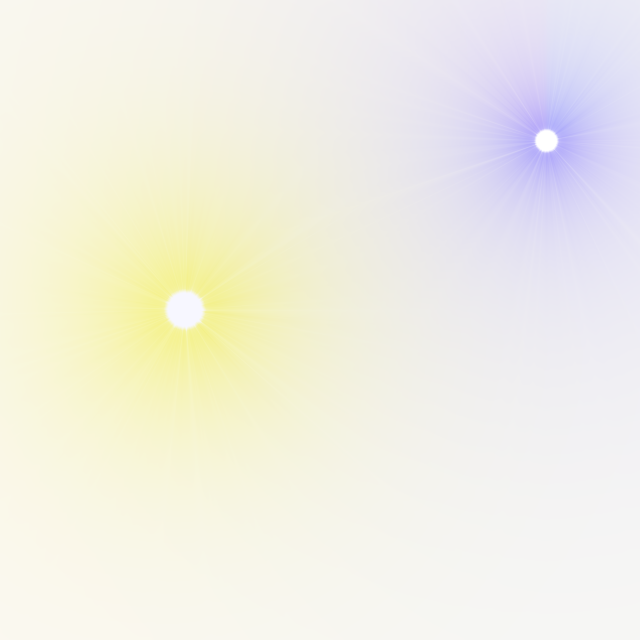
A Shadertoy shader for this background:

```glsl
#define SUN_POS vec2(0.289, 0.516)
#define STAR_POS vec2(0.854, 0.780)
#define SUN_RADIUS 0.032
#define STAR_RADIUS 0.019
#define SUN_ABSORB vec3(0.012, 0.015, 0.52)
#define STAR_ABSORB vec3(1.0, 1.1, -0.03)
#define SUN_CORE vec3(0.97, 0.97, 1.0)
#define STAR_CORE vec3(1.0)
#define PAPER_WARM vec3(0.986, 0.977, 0.952)
#define PAPER_COOL vec3(0.976, 0.976, 0.962)
#define RAY_CONTRAST 0.20
#define TAU 6.2831853

float hash(float n) {
    return fract(sin(n * 12.9898 + 4.137) * 43758.5453);
}

// One ring of angular cells, each holding a light or dark streak
float streakRing(float turn, float r, float count, float seed) {
    float x = turn * count;
    float cell = floor(x);
    float pixelWidth = count / (TAU * max(r, 0.002) * min(iResolution.x, iResolution.y));
    float sum = 0.0;
    for (int k = -1; k <= 1; k++) {
        float id = cell + float(k);
        float key = mod(id, count) + seed;
        float center = id + 0.2 + 0.6 * hash(key);
        float width = mix(0.06, 0.30, hash(key + 31.7));
        float soft = max(width, 0.6 * pixelWidth);
        float strength = hash(key + 73.1) - 0.35;
        float reach = mix(0.06, 0.32, hash(key + 117.9));
        float d = (x - center) / soft;
        sum += strength * (width / soft) * exp(-d * d - r / reach);
    }
    return sum;
}

float rays(vec2 p, float seed) {
    float r = length(p);
    float turn = atan(p.y, p.x) / TAU + 0.5;
    float sum = 0.0;
    for (int i = 0; i < 3; i++) {
        float layer = float(i);
        sum += streakRing(turn, r, 29.0 + 38.0 * layer, seed + 211.0 * layer);
    }
    return sum;
}

// Hot disc with a short, ragged corona
float coreMask(vec2 p, float radius, float streaks) {
    float r = length(p);
    float edge = radius * (1.0 + 0.10 * streaks);
    float disc = 1.0 - smoothstep(0.78 * edge, 1.12 * edge, r);
    float corona = 0.32 * exp(-max(r - edge, 0.0) / (0.22 * radius));
    return max(disc, corona * (0.7 + 0.3 * clamp(streaks, -1.0, 1.0)));
}

void mainImage(out vec4 fragColor, in vec2 fragCoord) {
    vec2 uv = (fragCoord - 0.5 * iResolution.xy) / min(iResolution.x, iResolution.y) + 0.5;
    vec2 sun = uv - SUN_POS;
    vec2 star = uv - STAR_POS;
    float sunDist = length(sun);
    float starDist = length(star);
    float sunRays = rays(sun, 3.0);
    float starRays = rays(star, 57.0);

    // Pale paper
    vec3 color = mix(PAPER_WARM, PAPER_COOL, smoothstep(0.0, 0.9, uv.x));

    // Yellow halo
    float sunGlow = exp(-sunDist / 0.155);
    color -= SUN_ABSORB * sunGlow * (1.0 - RAY_CONTRAST * sunRays);
    color += vec3(0.006, 0.014, 0.010) * sunRays * exp(-sunDist / 0.35);

    // Violet halo: tight glow over a wide veil
    float starGlow = 0.25 * exp(-starDist / 0.06) + 0.12 * exp(-starDist / 0.32);
    color -= STAR_ABSORB * starGlow * (1.0 - 1.4 * RAY_CONTRAST * starRays);
    color.b += 0.035 * exp(-starDist / 0.12) - 0.012 * exp(-starDist / 0.4);

    // Pink and blue sides meeting above the star
    float side = star.x / (abs(star.x) + 0.004);
    float above = max(star.y, 0.0) / (starDist + 0.01);
    color += vec3(-0.030, 0.028, 0.008) * side * above * exp(-starDist / 0.13);

    // Bright cores
    color = mix(color, SUN_CORE, coreMask(sun, SUN_RADIUS, sunRays));
    color = mix(color, STAR_CORE, coreMask(star, STAR_RADIUS, starRays));
    fragColor = vec4(clamp(color, 0.0, 1.0), 1.0);
}
```
